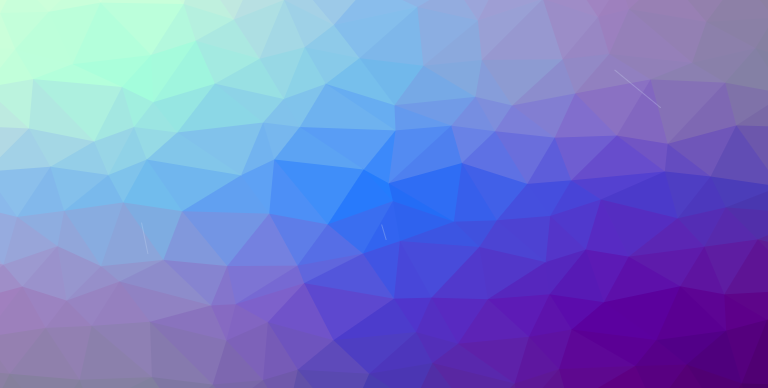
Write a WebGL 1 fragment shader that draws this background.

```glsl
precision highp float;
// Low-poly mesh of flat triangles, shaded from mint through blue to violet.

#define CELL vec2(0.1554, 0.1036)
#define ORIGIN vec2(0.1166, 0.0311)
#define JITTER 0.7
#define SEED vec2(17.0, 41.0)
#define RED_LIFT 0.33
#define SEAM_WIDTH 0.0013
#define SEAM_ALPHA 0.3

uniform vec2 u_resolution;

vec2 hash2(vec2 p) {
  vec3 q = fract(p.xyx * vec3(0.1031, 0.1030, 0.0973));
  q += dot(q, q.yzx + 33.33);
  return fract((q.xx + q.yz) * q.zy);
}

float cross2(vec2 a, vec2 b) { return a.x * b.y - a.y * b.x; }

// Colour ramp along one axis
vec3 ramp(float t) {
  const vec3 cream = vec3(0.87, 1.0, 0.85);
  const vec3 mint = vec3(0.63, 1.0, 0.86);
  const vec3 sky = vec3(0.48, 0.73, 0.93);
  const vec3 blue = vec3(0.10, 0.46, 1.0);
  const vec3 indigo = vec3(0.30, 0.26, 0.82);
  const vec3 violet = vec3(0.35, 0.0, 0.64);
  const vec3 plum = vec3(0.25, 0.0, 0.30);
  vec3 c = mix(cream, mint, clamp((t + 0.1) / 0.3, 0.0, 1.0));
  c = mix(c, sky, clamp((t - 0.2) / 0.15, 0.0, 1.0));
  c = mix(c, blue, clamp((t - 0.35) / 0.15, 0.0, 1.0));
  c = mix(c, indigo, clamp((t - 0.5) / 0.15, 0.0, 1.0));
  c = mix(c, violet, clamp((t - 0.65) / 0.15, 0.0, 1.0));
  return mix(c, plum, clamp((t - 0.8) / 0.3, 0.0, 1.0));
}

// Horizontal and vertical ramps blended, warmer where they differ
vec3 facetColor(vec2 uv) {
  vec3 c = 0.5 * (ramp(uv.x) + ramp(uv.y));
  float d = min(abs(uv.x - uv.y), 1.0);
  c.r += RED_LIFT * d * (1.0 - d);
  return c;
}

// Staggered grid point, shifted at random
vec2 vertex(vec2 id) {
  vec2 stagger = vec2(0.5 * mod(id.y, 2.0), 0.0);
  return ORIGIN + CELL * (id + stagger + JITTER * (hash2(id + SEED) - 0.5));
}

// Signed distance to an edge line, positive inside
float edgeDist(vec2 p, vec2 a, vec2 b) {
  return cross2(b - a, p - a) / length(b - a);
}

// Triangle colour in rgb, weighted by its coverage in a
vec4 facet(vec2 p, vec2 a, vec2 b, vec2 c) {
  float d = min(edgeDist(p, a, b), min(edgeDist(p, b, c), edgeDist(p, c, a)));
  float cover = clamp(0.5 + d * u_resolution.y, 0.0, 1.0);
  vec2 uv = (a + b + c) / 3.0 * vec2(u_resolution.y / u_resolution.x, 1.0);
  return vec4(facetColor(uv), 1.0) * cover;
}

// Thin light seam between two points
float seam(vec2 p, vec2 a, vec2 b) {
  vec2 e = b - a;
  float t = clamp(dot(p - a, e) / dot(e, e), 0.0, 1.0);
  float d = length(p - a - e * t);
  return clamp(0.5 + (SEAM_WIDTH - d) * u_resolution.y, 0.0, 1.0);
}

void main() {
  // Height units, with y running downward
  vec2 p = gl_FragCoord.xy / u_resolution.y;
  p.y = 1.0 - p.y;
  vec2 home = floor((p - ORIGIN) / CELL);

  // Split each nearby quad along its Delaunay diagonal
  vec4 sum = vec4(0.0);
  for (int j = -1; j <= 1; j++) {
    for (int i = -1; i <= 1; i++) {
      vec2 id = home + vec2(float(i), float(j));
      vec2 a = vertex(id);
      vec2 b = vertex(id + vec2(1.0, 0.0));
      vec2 c = vertex(id + vec2(1.0, 1.0));
      vec2 d = vertex(id + vec2(0.0, 1.0));
      float sinSum = cross2(c - b, a - b) * dot(a - d, c - d)
                   + dot(c - b, a - b) * cross2(a - d, c - d);
      if (sinSum >= 0.0) {
        sum += facet(p, a, b, c) + facet(p, a, c, d);
      } else {
        sum += facet(p, a, b, d) + facet(p, b, c, d);
      }
    }
  }
  vec3 color = sum.rgb / max(sum.a, 0.001);

  // Light seams
  float light = seam(p, vec2(0.365, 0.575), vec2(0.381, 0.653));
  light = max(light, seam(p, vec2(0.984, 0.580), vec2(0.995, 0.617)));
  light = max(light, seam(p, vec2(1.585, 0.181), vec2(1.702, 0.277)));
  color = mix(color, vec3(0.8, 0.85, 0.95), light * SEAM_ALPHA);

  gl_FragColor = vec4(color, 1.0);
}
```
